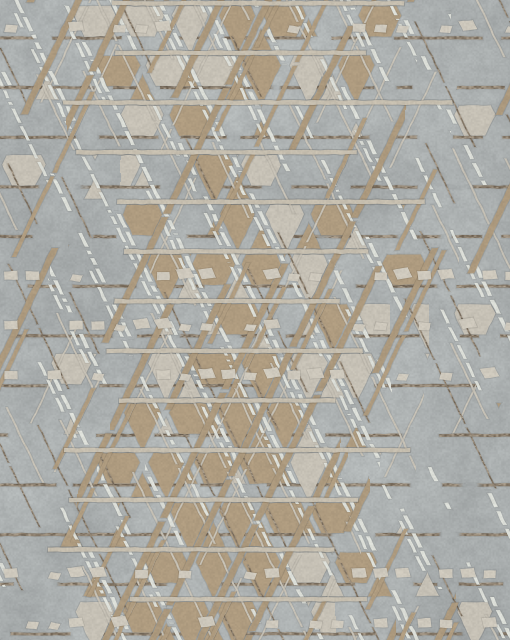
A WebGL 1 fragment shader for this pattern:

```glsl
precision highp float;
// Carved rug: tan and cream lattice pieces, slanted strips and bars on mottled grey pile.
uniform vec2 u_resolution;

const float ROW = 0.0776;   // height between horizontal bars
const float PITCH = 0.0742; // distance between parallel diagonals

float hash(vec2 p) {
  vec3 q = fract(p.xyx * 0.1031);
  q += dot(q, q.yzx + 33.33);
  return fract((q.x + q.y) * q.z);
}

float noise(vec2 p) {
  vec2 i = floor(p), f = fract(p);
  f = f * f * (3.0 - 2.0 * f);
  return mix(mix(hash(i), hash(i + vec2(1, 0)), f.x),
             mix(hash(i + vec2(0, 1)), hash(i + vec2(1, 1)), f.x), f.y);
}

// Lays a colour inside distance d, with a carved groove around it.
void lay(inout vec3 color, vec3 yarn, float d, float groove) {
  color *= 1.0 - groove * smoothstep(0.0026, 0.0, d);
  color = mix(color, yarn, clamp(0.5 - d * u_resolution.y, 0.0, 1.0));
}

// Distance to diagonal strips at the middle of each unit of t, cut into runs.
float strip(float t, float level, float halfWidth, float rows, float share, float seed) {
  float id = floor(t);
  float run = level / rows + hash(vec2(id, seed));
  float side = (abs(fract(t) - 0.5) - halfWidth) * PITCH * 0.9;
  float end = (abs(fract(run) - 0.5) - 0.5) * rows * ROW + 0.003;
  return hash(vec2(id, floor(run)) + seed) < share ? max(side, end) : 1.0;
}

void main() {
  vec2 uv = gl_FragCoord.xy / u_resolution.y;
  vec2 p = uv + 0.0014 * (vec2(noise(uv * 90.0), noise(uv * 90.0 + 40.0)) - 0.5);
  float level = (p.y - 0.0638) / ROW;
  float row = floor(level), h = fract(level);

  // Diagonal coordinates: x is constant along "/", y along the other way
  vec2 diagonal = p.x / PITCH + vec2(-0.5, 0.5) * (level - 0.75);
  vec2 cell = floor(diagonal);
  vec2 center = vec2((cell.x + cell.y + 1.0) * 0.5 * PITCH, row * ROW);

  // Density of decoration, strongest around the middle
  float core = exp(-pow((center.x - 0.36) / 0.19, 2.0)) * (0.55 + 0.9 * noise(center * 7.0));
  float wide = 0.25 + 0.75 * exp(-pow((p.x - 0.37) / 0.27, 4.0));

  // Mottled ground
  float cloud = 0.45 * noise(uv * 7.0) + 0.3 * noise(uv * 22.0 + 5.0) + 0.25 * noise(uv * 65.0);
  vec3 color = mix(vec3(0.595, 0.612, 0.615), vec3(0.735, 0.755, 0.755),
                   clamp(cloud * 0.9 + 0.2 * wide - 0.06, 0.0, 1.0));
  vec3 tan_ = vec3(0.685, 0.61, 0.5), cream = vec3(0.775, 0.755, 0.71);
  vec3 white = vec3(0.86, 0.87, 0.845);

  // Speckled brown broken lines
  float gap = (0.4 - noise(vec2(p.x * 30.0, row * 9.0 + 3.0))) * 0.03;
  vec3 brown = mix(vec3(0.42, 0.37, 0.31), vec3(0.69, 0.64, 0.57), noise(uv * vec2(260.0, 420.0)));
  lay(color, brown, max(abs(h - 0.3) * ROW - 0.0023, gap), 0.06);

  // Lattice pieces cut off by the rows
  vec2 key = cell + row * vec2(7.0, 13.0) + 50.0;
  float pick = hash(key), kind = hash(key + 71.0);
  vec2 f = abs(fract(diagonal) - 0.5);
  float floorLine = kind < 0.5 ? 0.33 : 0.06;
  float piece = max((max(f.x, f.y) - 0.46 + 0.1 * kind) * PITCH * 0.9,
                    max(floorLine - h, h - 0.94) * ROW);
  if (pick < 0.46 * core) lay(color, tan_, piece, 0.12);
  else if (pick > 1.0 - 0.3 * (wide - 0.1)) {
    vec3 fill = hash(key + 19.0) < 0.08 ? white : cream;
    lay(color, fill, piece, 0.12);
  }

  // Thin outlines in both directions
  lay(color, cream, strip(diagonal.x + 0.25, level, 0.02, 2.0, 0.6 * wide, 3.0), 0.08);
  lay(color, cream, strip(diagonal.y + 0.8, level, 0.022, 1.6, 0.6 * wide, 11.0), 0.08);
  lay(color, brown, strip(diagonal.y + 0.32, level, 0.018, 1.3, 0.35, 23.0), 0.05);

  // White dashed pairs
  for (int i = 0; i < 2; i++) {
    float k = float(i), t = diagonal.y + 0.5 + 0.16 * k;
    float run = strip(t, level, 0.042 - 0.008 * k, 1.7, 0.72 * wide, 31.0 + k);
    float dash = strip(t, level, 0.5, 0.36, 0.85, 47.0 + k);
    lay(color, white, max(run, dash), 0.07);
  }

  // Tan strips, broad and narrow
  lay(color, tan_, strip(diagonal.x + 0.28, level, 0.045, 1.7, 0.3 * wide, 61.0), 0.1);
  lay(color, tan_ * 0.98, strip(diagonal.x + 0.5, level, 0.072, 2.6, 0.62 * wide, 67.0), 0.12);

  // Small cream patches in some rows
  float slot = p.x / 0.034, id = floor(slot);
  float size = hash(vec2(id, row + 80.0));
  vec2 q = vec2((fract(slot) - 0.5) * 0.034, (h - 0.46 - 0.1 * size) * ROW);
  q += q.yx * vec2(size - 0.5, 0.3 * (0.5 - size));
  float patchEdge = max(abs(q.x) - 0.008 - 0.004 * size, abs(q.y) - 0.005 - 0.003 * size);
  bool placed = hash(vec2(row, 91.0)) < 0.38 && hash(vec2(id, row + 130.0)) < 0.55;
  if (placed) lay(color, cream * 1.04, patchEdge, 0.1);

  // Long cream bars
  float bar = floor(level + 0.5);
  float left = 0.06 + 0.17 * hash(vec2(bar, 101.0));
  float right = 0.52 + 0.2 * hash(vec2(bar, 107.0));
  float ends = max(left - p.x, p.x - right);
  lay(color, vec3(0.775, 0.745, 0.685), max(abs(level - bar) * ROW - 0.0034, ends), 0.18);

  // Pile grain
  float grain = noise(uv * 380.0) + 0.6 * noise(uv * vec2(150.0, 210.0)) - 0.8;
  gl_FragColor = vec4(color * (1.0 + 0.055 * grain), 1.0);
}
```
